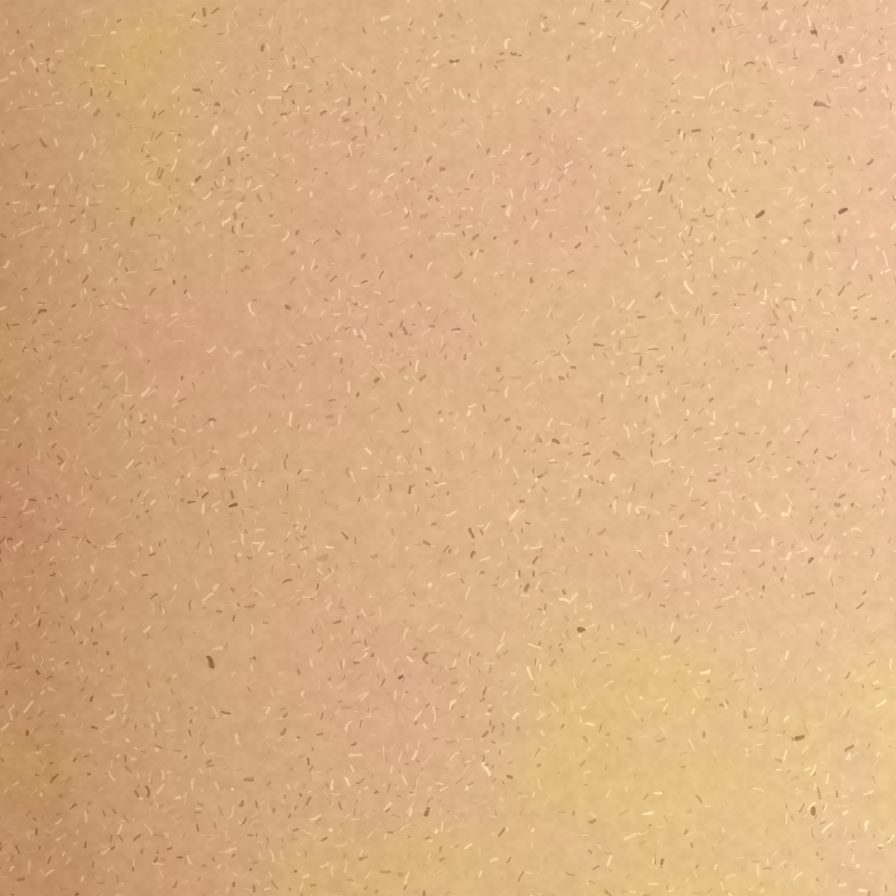
This texture is drawn by a WebGL 2 fragment shader. Its source:

```glsl
#version 300 es
precision highp float;

uniform vec2 u_resolution;
out vec4 outColor;

// Base tones
const vec3 SHADE_TAN = vec3(0.735, 0.550, 0.392);
const vec3 LIT_TAN = vec3(0.915, 0.765, 0.602);
const vec3 YELLOW_DRIFT = vec3(0.010, 0.022, -0.042);
const vec3 PINK_DRIFT = vec3(0.006, -0.014, 0.006);

// Fleck tones, added to the base
const vec3 PALE_FLECK = vec3(0.125, 0.150, 0.150);
const vec3 BROWN_FLECK = vec3(-0.190, -0.205, -0.195);
const vec3 DARK_SPECK = vec3(-0.300, -0.310, -0.280);

// Fleck layout, in canvas units
const float PALE_CELLS = 74.0;
const float BROWN_CELLS = 68.0;
const float SPECK_CELLS = 15.0;
const float FLECK_LEAN = 1.0;
const float FLECK_SPREAD = 1.25;
const float EDGE_SOFTNESS = 0.0013;
const float GRAIN_SCALE = 190.0;
const float GRAIN_STRENGTH = 0.030;

float hash(vec2 p) {
    return fract(sin(dot(p, vec2(127.1, 311.7))) * 43758.5453);
}

float valueNoise(vec2 p) {
    vec2 cell = floor(p);
    vec2 f = fract(p);
    f = f * f * (3.0 - 2.0 * f);
    float low = mix(hash(cell), hash(cell + vec2(1.0, 0.0)), f.x);
    float high = mix(hash(cell + vec2(0.0, 1.0)), hash(cell + 1.0), f.x);
    return mix(low, high, f.y);
}

float fractalNoise(vec2 p) {
    float sum = 0.0;
    float weight = 0.5;
    for (int i = 0; i < 3; i++) {
        sum += weight * valueNoise(p);
        p = p * 2.03 + 17.3;
        weight *= 0.5;
    }
    return sum / 0.875;
}

float segmentDistance(vec2 p, vec2 halfSpan) {
    float along = clamp(dot(p, halfSpan) / dot(halfSpan, halfSpan), -1.0, 1.0);
    return length(p - halfSpan * along);
}

// Share of cells that carry a fleck, raised in loose clusters
float clusterDensity(vec2 p) {
    return smoothstep(0.25, 0.75, fractalNoise(p * 13.0 + 5.0));
}

// Scattered short strokes: one candidate per jittered cell
float flecks(vec2 p, float cells, float density, vec2 lengths, vec2 widths, float seed) {
    vec2 home = floor(p * cells);
    float softness = max(EDGE_SOFTNESS, 0.7 / min(u_resolution.x, u_resolution.y));
    float cover = 0.0;
    for (int y = -1; y <= 1; y++) {
        for (int x = -1; x <= 1; x++) {
            vec2 cell = home + vec2(x, y);
            vec2 key = cell + seed;
            vec2 jitter = vec2(hash(key), hash(key + 31.7));
            vec2 center = (cell + jitter) / cells;
            if (hash(key + 57.1) > density * mix(0.3, 1.0, clusterDensity(center))) continue;

            float angle = FLECK_LEAN + FLECK_SPREAD * (2.0 * hash(key + 73.9) - 1.0);
            float size = hash(key + 91.3);
            vec2 halfSpan = mix(lengths.x, lengths.y, size * size) * vec2(cos(angle), sin(angle));
            float halfWidth = mix(widths.x, widths.y, hash(key + 113.5));
            float d = segmentDistance(p - center, halfSpan) - halfWidth;
            float strength = mix(0.22, 1.0, pow(hash(key + 139.7), 1.8));
            cover = max(cover, strength * (1.0 - smoothstep(-softness, softness, d)));
        }
    }
    return cover;
}

// Side light fading to the left, with slow hue drift
vec3 baseColor(vec2 p) {
    float light = p.x + 0.16 * (p.y - 0.5) * (1.0 - p.x);
    light += 0.07 * (fractalNoise(p * 4.0) - 0.5);
    vec3 color = mix(SHADE_TAN, LIT_TAN, sqrt(clamp(light, 0.004, 1.0)));
    float hue = fractalNoise(p * 5.0 + 40.0);
    color += YELLOW_DRIFT * smoothstep(0.52, 0.82, hue + 0.12 * (p.x - p.y));
    color += PINK_DRIFT * smoothstep(0.5, 0.2, hue);
    return color;
}

void main() {
    vec2 p = gl_FragCoord.xy / min(u_resolution.x, u_resolution.y);
    vec3 color = baseColor(p);

    // Fine mottling
    float grain = valueNoise(p * GRAIN_SCALE) + valueNoise(p * GRAIN_SCALE * 0.47 + 9.0) - 1.0;
    color += GRAIN_STRENGTH * grain;

    // Slight warp bends the strokes
    vec2 bend = vec2(valueNoise(p * 110.0), valueNoise(p * 110.0 + 63.0)) - 0.5;
    vec2 q = p + 0.005 * bend;

    color += BROWN_FLECK * flecks(q, BROWN_CELLS, 0.55, vec2(0.0010, 0.0045), vec2(0.0006, 0.0016), 11.0);
    color += PALE_FLECK * flecks(q, PALE_CELLS, 0.62, vec2(0.0012, 0.0065), vec2(0.0006, 0.0017), 211.0);
    color += DARK_SPECK * flecks(q, SPECK_CELLS, 0.30, vec2(0.0015, 0.0050), vec2(0.0014, 0.0026), 419.0);

    outColor = vec4(clamp(color, 0.0, 1.0), 1.0);
}
```
